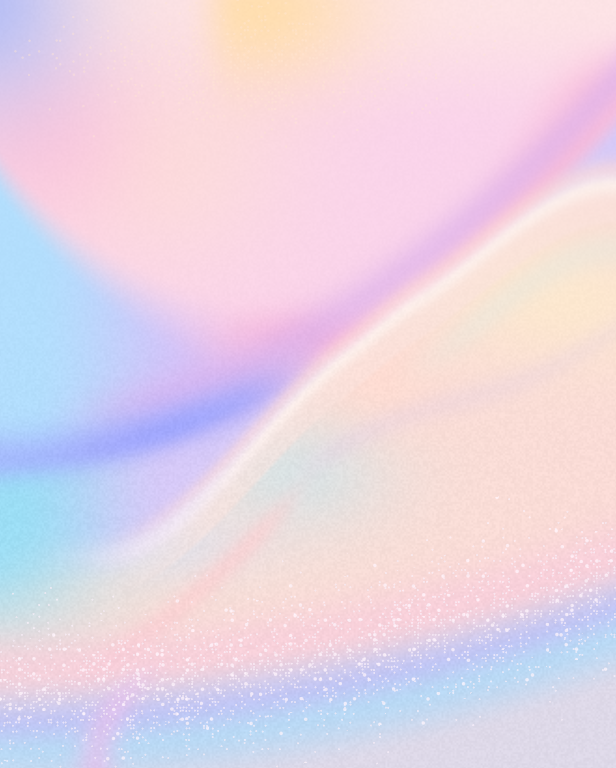
This background is drawn by a WebGL 2 fragment shader. Its source:

```glsl
#version 300 es
precision highp float;
uniform vec2 u_resolution;
out vec4 fragColor;

float hash(vec2 p) {
  vec3 q = fract(vec3(p.xyx) * 0.1031);
  q += dot(q, q.yzx + 33.33);
  return fract((q.x + q.y) * q.z);
}

float noise(vec2 p) {
  vec2 i = floor(p), f = fract(p);
  f = f * f * (3.0 - 2.0 * f);
  return mix(mix(hash(i), hash(i + vec2(1, 0)), f.x),
             mix(hash(i + vec2(0, 1)), hash(i + vec2(1, 1)), f.x), f.y);
}

// Soft elliptical glow and soft line falloff
float glow(vec2 p, vec2 center, vec2 radius) {
  vec2 d = (p - center) / radius;
  return exp(-dot(d, d));
}

float band(float d, float width) {
  return exp(-d * d / (width * width));
}

float ridgeHeight(float x) {
  return 0.275 + 0.30 * smoothstep(0.16, 0.68, x) + 0.185 * smoothstep(0.56, 1.0, x);
}

float shoreHeight(float x) {
  return 0.06 + 0.02 * x + 0.13 * x * x;
}

vec3 upperSky(vec2 p, float aboveRidge) {
  vec3 c = mix(vec3(0.98, 0.83, 0.92), vec3(0.99, 0.89, 0.90), smoothstep(0.82, 1.0, p.y));
  c = mix(c, vec3(0.99, 0.87, 0.85), 0.85 * glow(p, vec2(0.26, 0.80), vec2(0.22, 0.16)));
  c = mix(c, vec3(0.99, 0.78, 0.86), 0.85 * glow(p, vec2(0.07, 0.82), vec2(0.16, 0.11)));
  c = mix(c, vec3(0.72, 0.75, 0.96), glow(p, vec2(-0.03, 1.0), vec2(0.16, 0.14)));
  float sun = glow(p, vec2(0.42, 0.99), vec2(0.17, 0.10)) * smoothstep(0.29, 0.39, p.x);
  c = mix(c, vec3(1.0, 0.87, 0.68), 0.95 * sun);

  // Rose fold on the right, tapering along the ridge
  float foldEdge = p.x - 0.73 - 0.75 * max(p.y - 0.66, 0.0);
  float fold = smoothstep(-0.05, 0.09, foldEdge) * (1.0 - smoothstep(0.87, 0.97, p.y));
  c = mix(c, vec3(0.98, 0.74, 0.85), 0.9 * fold);
  c = mix(c, vec3(0.97, 0.72, 0.82), 0.5 * band(aboveRidge, 0.055) * smoothstep(0.45, 0.65, p.x));

  // Blue to lavender valley on the left
  float rim = 0.79 - 0.25 * (1.0 - exp(-4.0 * p.x));
  float valley = smoothstep(-0.02, 0.05 + 0.13 * min(p.x, 0.5), rim - p.y);
  vec3 valleyColor = mix(vec3(0.70, 0.87, 0.99), vec3(0.82, 0.77, 0.98), smoothstep(0.05, 0.32, p.x));
  valleyColor = mix(valleyColor, vec3(0.96, 0.75, 0.89), smoothstep(0.27, 0.48, p.x));
  c = mix(c, valleyColor, valley);
  c = mix(c, vec3(0.97, 0.68, 0.83), 0.75 * glow(p, vec2(0.52, 0.56), vec2(0.15, 0.035)));

  // Deep blue crease with cyan and lavender below it
  float crease = p.y - (0.40 + 0.03 * p.x + 0.42 * p.x * p.x);
  vec3 below = mix(vec3(0.61, 0.87, 0.96), vec3(0.84, 0.79, 0.97), smoothstep(0.02, 0.28, p.x));
  c = mix(c, below, 1.0 - smoothstep(-0.035, 0.015, crease));
  c = mix(c, vec3(0.86, 0.70, 0.93), 0.6 * band(crease - 0.045, 0.035) * smoothstep(0.05, 0.28, p.x));
  float creaseWidth = crease > 0.0 ? 0.035 : 0.025;
  float creaseReach = 0.65 + 0.35 * band(p.x - 0.27, 0.15);
  creaseReach *= 1.0 - smoothstep(0.38, 0.56, p.x);
  return mix(c, vec3(0.62, 0.65, 0.99), 0.95 * creaseReach * band(crease, creaseWidth));
}

vec3 lowerSlope(vec2 p, float belowRidge) {
  vec3 c = mix(vec3(0.97, 0.88, 0.84), vec3(0.98, 0.86, 0.84), p.x);
  c = mix(c, vec3(0.99, 0.91, 0.81), 0.95 * glow(p, vec2(0.92, 0.61), vec2(0.22, 0.09)));
  c = mix(c, vec3(1.0, 0.86, 0.82), 0.9 * glow(p, vec2(0.62, 0.49), vec2(0.10, 0.07)));
  c = mix(c, vec3(0.84, 0.89, 0.90), 0.9 * glow(p, vec2(0.48, 0.38), vec2(0.15, 0.075)));
  c = mix(c, vec3(0.87, 0.88, 0.93), 0.75 * glow(p, vec2(0.25, 0.29), vec2(0.17, 0.05)));
  c = mix(c, vec3(0.61, 0.87, 0.96), glow(p, vec2(-0.04, 0.30), vec2(0.19, 0.13)));
  c = mix(c, vec3(0.91, 0.91, 0.87), 0.5 * band(belowRidge - 0.085, 0.025) * smoothstep(0.62, 0.8, p.x));

  // Thin veins: lavender to the right, coral down to the left
  float vein = p.y - (0.39 + 0.36 * (p.x - 0.5) + 0.012 * sin(12.0 * (p.x - 0.48)));
  c = mix(c, vec3(0.89, 0.81, 0.89), 0.55 * band(vein, 0.019) * smoothstep(0.46, 0.56, p.x) * (1.0 - 0.6 * p.x));
  float coral = p.y - (0.14 + 0.56 * (p.x - 0.18) + 0.5 * pow(p.x - 0.18, 2.0));
  float coralReach = smoothstep(0.06, 0.2, p.x) * (1.0 - smoothstep(0.4, 0.53, p.x));
  c = mix(c, vec3(0.99, 0.80, 0.81), 0.6 * coralReach * band(coral, 0.022));

  // Iridescent shore along the bottom
  float shore = p.y - shoreHeight(p.x);
  c = mix(c, vec3(0.97, 0.80, 0.86), 0.75 * band(shore - 0.065, 0.045));
  c = mix(c, vec3(0.75, 0.77, 0.96), 1.0 - smoothstep(-0.01, 0.065, shore));
  c = mix(c, vec3(0.72, 0.86, 0.96), 0.9 * (1.0 - smoothstep(-0.045, 0.005, shore)));
  c = mix(c, vec3(0.87, 0.85, 0.91), smoothstep(0.035, 0.11, -shore));
  float plume = p.x - 0.155 - 5.0 * pow(max(p.y, 0.0), 2.0);
  return mix(c, vec3(0.90, 0.76, 0.93), 0.7 * band(plume, 0.032) * (1.0 - smoothstep(0.08, 0.15, p.y)));
}

// Round specks scattered on a jittered grid
float specks(vec2 p, float cells, float density) {
  vec2 q = p * cells, id = floor(q);
  vec2 center = 0.35 + 0.3 * vec2(hash(id + 17.0), hash(id + 59.0));
  float dotShape = 1.0 - smoothstep(0.2, 0.5, length(fract(q) - center));
  return dotShape * step(1.0 - density, hash(id));
}

void main() {
  vec2 p = gl_FragCoord.xy / u_resolution;
  vec2 grid = vec2(p.x, p.y * u_resolution.y / u_resolution.x);
  float d = p.y - ridgeHeight(p.x);
  float softness = mix(0.05, 0.006, smoothstep(0.05, 0.38, p.x));
  vec3 color = mix(lowerSlope(p, -d), upperSky(p, d), smoothstep(-softness, softness, d));

  // Pale ribbon, its bright core and warm upper lip
  float reach = smoothstep(0.12, 0.38, p.x);
  float ribbon = smoothstep(-0.055, -0.045, d) * (1.0 - smoothstep(-0.01, 0.008, d));
  color = mix(color, vec3(0.98, 0.89, 0.87), 0.55 * reach * ribbon);
  color = mix(color, vec3(0.99, 0.85, 0.84), 0.6 * reach * band(d - 0.018, 0.016));
  color = mix(color, vec3(0.99, 0.94, 0.92), 0.9 * reach * band(d, 0.014));
  color = mix(color, vec3(0.93, 0.90, 0.97), 0.6 * band(d, 0.018) * band(p.x - 0.27, 0.12));

  // Glitter on the shore and around the sun, then fine grain
  float shore = p.y - shoreHeight(p.x);
  float glitter = band(shore - 0.035, 0.07);
  color = mix(color, vec3(0.98, 0.94, 0.98), 0.65 * specks(grid, 210.0, 0.28 * glitter));
  color = mix(color, vec3(1.0, 0.96, 0.99), 0.75 * specks(grid + 3.7, 125.0, 0.10 * glitter));
  float sunDust = glow(p, vec2(0.42, 0.92), vec2(0.22, 0.06));
  color = mix(color, vec3(1.0, 0.90, 0.83), 0.4 * specks(grid + 8.1, 180.0, 0.3 * sunDust));
  float grain = noise(grid * 330.0) - 0.5;
  color += grain * mix(0.035, 0.012, smoothstep(0.35, 0.75, p.y));
  fragColor = vec4(clamp(color, 0.0, 1.0), 1.0);
}
```
